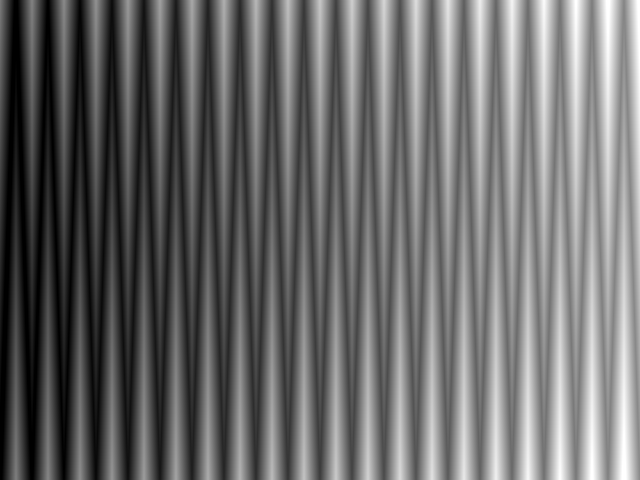
Reproduce this pattern procedurally as a Shadertoy shader.

```glsl
const float REPEATS = 20.0;       // zigzag periods across the canvas
const float BASE_LEVEL = -0.06;   // brightness of the valley at the left edge
const float SIDE_GAIN = 0.60;     // brightening from left to right
const float FOLD_GAIN = 0.55;     // brightening away from the zigzag
const float VALLEY_SOFTNESS = 0.012;

// Triangle wave: 0 at whole numbers, 1 halfway between them.
float triangleWave(float t) {
    return 1.0 - abs(2.0 * fract(t) - 1.0);
}

// Absolute value with a rounded crease.
float softAbs(float v, float softness) {
    return sqrt(v * v + softness * softness) - softness;
}

void mainImage(out vec4 fragColor, in vec2 fragCoord) {
    vec2 uv = fragCoord / iResolution.xy;

    // Vertical distance to a zigzag spanning the full height
    float fold = softAbs(uv.y - triangleWave(uv.x * REPEATS), VALLEY_SOFTNESS);

    // Folded shading over a horizontal ramp
    float shade = BASE_LEVEL + SIDE_GAIN * uv.x + FOLD_GAIN * fold;
    fragColor = vec4(vec3(clamp(shade, 0.0, 1.0)), 1.0);
}
```
